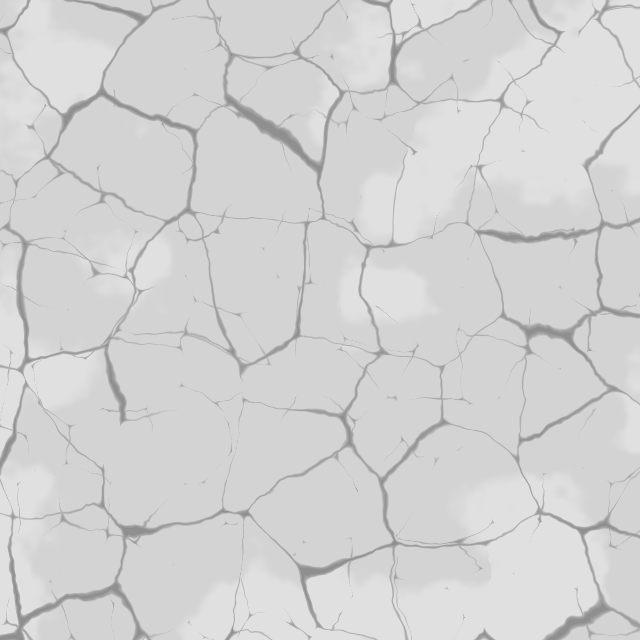
Write a Shadertoy shader that draws this texture.

```glsl
// Pale dried ground split by a network of tapering grey cracks.

const vec3 GROUND = vec3(0.828);
const vec3 BLEACHED = vec3(0.878);
const vec3 CRACK_RIM = vec3(0.71);
const vec3 CRACK_WALL = vec3(0.62);
const vec3 CRACK_FLOOR = vec3(0.56);

float hash(vec2 p) {
    return fract(sin(dot(p, vec2(127.1, 311.7))) * 43758.5453);
}

vec2 hash2(vec2 p) {
    return vec2(hash(p), hash(p + vec2(57.3, 19.9)));
}

float noise(vec2 p) {
    vec2 i = floor(p), f = fract(p);
    f = f * f * (3.0 - 2.0 * f);
    float low = mix(hash(i), hash(i + vec2(1, 0)), f.x);
    float high = mix(hash(i + vec2(0, 1)), hash(i + vec2(1, 1)), f.x);
    return mix(low, high, f.y);
}

float fbm(vec2 p) {
    float sum = 0.0, amplitude = 0.5;
    for (int i = 0; i < 5; i++) {
        sum += amplitude * noise(p);
        p = p * 2.03 + 11.7;
        amplitude *= 0.5;
    }
    return sum;
}

vec2 warp(vec2 p, float frequency, float amplitude) {
    vec2 q = p * frequency;
    return p + amplitude * (vec2(noise(q), noise(q + 31.4)) - 0.5);
}

float smoothMin(float a, float b, float k) {
    float h = max(k - abs(a - b), 0.0) / k;
    return min(a, b) - h * h * k * 0.25;
}

// Half width of a crack; negative strength closes it
float crackWidth(float strength, float maxWidth) {
    return strength > 0.0 ? maxWidth * strength * strength : 0.02 * strength;
}

vec2 cellPoint(vec2 cell) {
    return cell + 0.08 + 0.84 * hash2(cell);
}

// Signed distance to the crack walls along Voronoi borders, negative inside
float cracks(vec2 p, float cells, float maxWidth, float presence, out vec2 cell) {
    vec2 q = p * cells;
    vec2 home = floor(q);
    float nearest = 1e3;
    for (int y = -1; y <= 1; y++)
    for (int x = -1; x <= 1; x++) {
        vec2 id = home + vec2(x, y);
        vec2 r = cellPoint(id) - q;
        if (dot(r, r) < nearest) {
            nearest = dot(r, r);
            cell = id;
        }
    }
    vec2 center = cellPoint(cell) - q;
    float taper = 0.75 * (noise(p * 10.0 + 5.0) - 0.5);
    float wall = 1.0;
    for (int y = -2; y <= 2; y++)
    for (int x = -2; x <= 2; x++) {
        if (x == 0 && y == 0) continue;
        vec2 id = cell + vec2(x, y);
        vec2 other = cellPoint(id) - q;
        float border = dot(0.5 * (center + other), normalize(other - center)) / cells;
        float strength = hash(cell + id + 0.5) + presence + taper;
        wall = smoothMin(wall, border - crackWidth(strength, maxWidth), 0.009);
    }
    return wall;
}

// Antialiased coverage of the area where d is negative
float cover(float d, float soft) {
    return 1.0 - smoothstep(-soft, soft, d);
}

void mainImage(out vec4 fragColor, in vec2 fragCoord) {
    vec2 uv = fragCoord / iResolution.y;
    float soft = 0.7 / iResolution.y;

    // Curved and slightly ragged crack paths
    vec2 p = warp(uv, 9.0, 0.05);
    p = warp(p, 34.0, 0.010);
    p = warp(p, 110.0, 0.0035);

    // Main network, then short side branches that fade away from it
    vec2 plate, shard;
    float trunk = cracks(p + 3.0, 6.3, 0.0052, -0.06, plate);
    float branch = cracks(p + 8.0, 11.0, 0.0022, -0.42, shard);
    branch += 0.05 * max(trunk, 0.0);
    float crack = min(trunk, branch);

    // Cloudy bleached patches, partly bounded by the plates
    float cloud = fbm(uv * 5.0 + 2.0) + 0.22 * (hash(plate + 0.3) - 0.5);
    vec3 color = mix(GROUND, BLEACHED, smoothstep(0.49, 0.57, cloud));

    // Crack from rim to floor
    color = mix(color, CRACK_RIM, cover(crack - 0.0010, soft));
    color = mix(color, CRACK_WALL, cover(crack + 0.0004, soft));
    color = mix(color, CRACK_FLOOR, cover(crack + 0.0026, soft));

    fragColor = vec4(color, 1.0);
}
```
